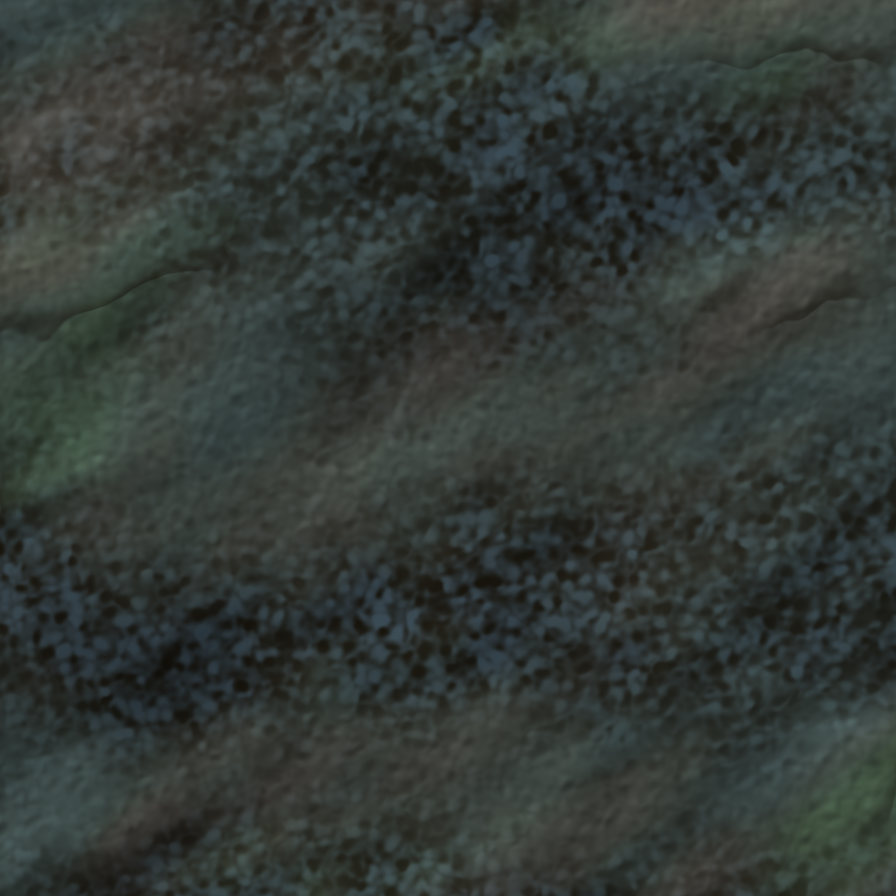
Give the GLSL for this texture, as a three.js fragment shader.

```glsl
// Dim, weathered ground: smooth olive and umber slopes alternate with rough, pitted
// slate beds. Soft cellular noise, summed in octaves, shapes both land and grain;
// height differences towards a light at the upper left give the relief.
#define GRAIN_CELLS 80.0
#define GRAIN_WARP 0.003
#define RIDGE_LEAN 0.55
#define BED_PERIOD 0.46
#define BED_CENTRE 0.37
#define RELIEF 0.15
#define OLIVE vec3(0.246, 0.270, 0.244)
#define UMBER vec3(0.262, 0.252, 0.234)
#define TEAL vec3(0.230, 0.284, 0.278)
#define MOSS vec3(0.212, 0.280, 0.212)
#define PIT vec3(0.085, 0.070, 0.040)
#define SLATE vec3(0.220, 0.284, 0.328)

varying vec2 vUv;

vec3 hash3(vec2 cell) {
  vec3 h = fract(cell.xyx * vec3(0.1031, 0.1030, 0.0973));
  h += dot(h, h.yxz + 33.33);
  return fract((h.xxy + h.yzz) * h.zyx);
}

// Cellular noise: each cell holds one soft bump or dent at a random place
float bumps(vec2 p) {
  vec2 cell = floor(p);
  vec2 local = p - cell;
  float sum = 0.0;
  for (int y = -1; y <= 1; y++) {
    for (int x = -1; x <= 1; x++) {
      vec2 offset = vec2(float(x), float(y));
      vec3 rnd = hash3(cell + offset);
      vec2 d = offset + rnd.xy - local;
      float falloff = max(0.0, 1.0 - dot(d, d));
      sum += (2.0 * rnd.z - 1.0) * falloff * falloff * falloff;
    }
  }
  return sum;
}

// Three octaves, each turned against the last
float layers(vec2 p) {
  float sum = 0.0;
  float amp = 1.0;
  for (int i = 0; i < 3; i++) {
    sum += amp * bumps(p);
    p = mat2(1.6, 1.2, -1.2, 1.6) * p + 7.3;
    amp *= 0.5;
  }
  return sum;
}

// Turns and stretches the plane so that noise runs along the ridges
vec2 ridgeSpace(vec2 p) {
  vec2 along = vec2(cos(RIDGE_LEAN), sin(RIDGE_LEAN));
  return vec2(2.4 * dot(p, along), 5.0 * dot(p, vec2(-along.y, along.x)));
}

float landHeight(vec2 p) {
  return layers(ridgeSpace(p) + 3.7);
}

float grainHeight(vec2 p) {
  return bumps(p * GRAIN_CELLS) + 0.35 * bumps(p * GRAIN_CELLS * 1.5 + 5.0);
}

void main() {
  vec2 p = vUv;
  vec2 toLight = vec2(-0.6, 0.8);

  // Land form and the wavering rough beds
  float land = landHeight(p);
  float fold = land - landHeight(p + 0.025 * toLight);
  float sway = 1.3 * layers(p * 3.0 + 21.0);
  float bed = cos(6.2832 * (p.y - BED_CENTRE) / BED_PERIOD + sway);
  float ragged = layers(p * 18.0 + 11.0);
  float rough = smoothstep(-0.75, 1.0, 0.6 * bed - 0.75 * land + 0.2 * ragged);
  float rim = 4.0 * rough * (1.0 - rough);

  // Fine grain, bent a little so that the pits join up
  vec2 bend = vec2(layers(p * 30.0), layers(p * 30.0 + 40.0));
  vec2 q = p + GRAIN_WARP * bend;
  float grain = grainHeight(q);
  float slope = grain - grainHeight(q + 0.004 * toLight);

  // Smooth slopes with drifting tints
  vec2 drift = ridgeSpace(p);
  float warmth = layers(drift * 1.1 + 57.0);
  float growth = layers(drift * 1.2 + 83.0);
  vec3 ground = mix(OLIVE, UMBER, smoothstep(-0.1, 0.6, warmth));
  ground = mix(ground, TEAL, smoothstep(-0.2, 0.5, -warmth));
  ground = mix(ground, MOSS, 0.8 * smoothstep(0.2, 1.1, growth));
  ground *= 1.0 + 0.07 * grain + RELIEF * slope;

  // Slate grains between dark pits, darkest at the rim of a bed
  float lit = smoothstep(-1.1, 1.1, grain + 0.3 * slope + 0.35 * ragged - 0.15 * rim);
  vec3 stone = mix(PIT, mix(SLATE, TEAL, 0.5 * rim), lit);

  // A few scarps: a crisp crest with shade fading away below it
  float drop = land + 0.12 * ragged - 0.3;
  float scarp = smoothstep(-0.02, 0.03, drop) * (1.0 - smoothstep(0.0, 0.3, drop));
  scarp *= smoothstep(0.0, 0.25, -fold);

  vec3 color = mix(ground, stone, 0.95 * rough);
  color *= 1.0 + 0.4 * clamp(fold, -0.5, 0.5) + 0.17 * land + 0.08 * growth;
  color = mix(color, PIT, 0.45 * scarp);
  gl_FragColor = vec4(color, 1.0);
}
```
